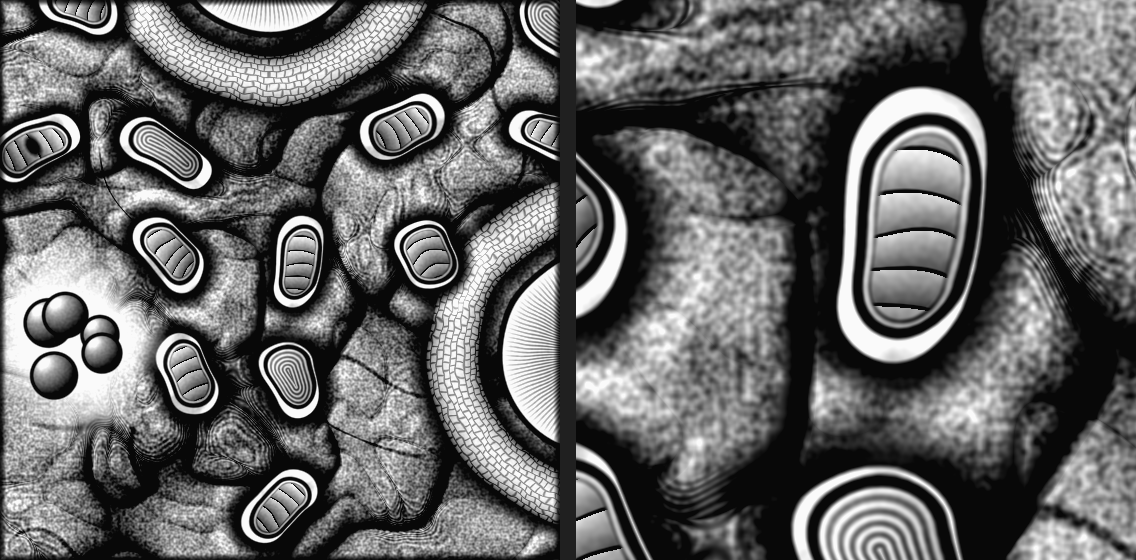
Left: the whole. Right: its middle third, enlarged.
This texture is drawn by a three.js fragment shader. Its source:

```glsl
varying vec2 vUv;

#define FOLD_SCALE 4.6
#define GRAIN 0.26
#define CELL_SPACING 0.215
#define CELL_SHARE 0.92
#define BAND_RADIUS 0.27
#define BAND_WIDTH 0.045
#define CLUSTER vec2(0.125, 0.38)
#define TOP_BAND vec2(0.48, 1.13)
#define SIDE_BAND vec2(1.08, 0.37)
#define CONTRAST 1.2
#define SOFT 0.002

float hash(vec2 p) {
  return fract(sin(dot(p, vec2(127.1, 311.7))) * 43758.5);
}

vec2 spin(vec2 p, float a) {
  return vec2(cos(a) * p.x - sin(a) * p.y, sin(a) * p.x + cos(a) * p.y);
}

float corner(vec2 cell, vec2 offset) {
  float a = 6.2832 * hash(cell);
  return dot(vec2(cos(a), sin(a)), offset);
}

float gnoise(vec2 p) {
  vec2 i = floor(p), f = fract(p), u = f * f * (3.0 - 2.0 * f), e = vec2(1.0, 0.0);
  return mix(mix(corner(i, f), corner(i + e, f - e), u.x),
             mix(corner(i + e.yx, f - e.yx), corner(i + 1.0, f - 1.0), u.x), u.y);
}

float inside(float d) { return 1.0 - smoothstep(-SOFT, SOFT, d); }
float stroke(float d, float w) { return 1.0 - smoothstep(w, w + 2.0 * SOFT, abs(d)); }

vec2 warp(vec2 p) {
  return p + 0.07 * vec2(gnoise(p * 5.0 + 3.0), gnoise(p * 5.0 + 17.0));
}

// Swollen folds that meet in dark creases
float foldHeight(vec2 p) {
  vec2 w = warp(p);
  float fold = abs(gnoise(w * FOLD_SCALE + 7.3));
  float small = abs(gnoise(w * 10.0 + 2.1));
  return fold / (fold + 0.09) + 0.3 * small / (small + 0.12) + 0.15 * gnoise(w * 26.0);
}

float tissue(vec2 p) {
  float h = foldHeight(p);
  float relief = h - foldHeight(p + vec2(-0.007, 0.007));
  float tone = -0.14 + 0.74 * h + 1.1 * relief;
  float hatch = sin(h * 75.0 + 5.0 * gnoise(p * 30.0));
  tone += 0.13 * hatch * smoothstep(-0.1, 0.25, gnoise(p * 6.0 + 31.0));
  float scratch = stroke(gnoise(warp(p) * 3.5 + 40.0) / 3.5, 0.0004);
  return tone - 0.4 * scratch * smoothstep(0.0, 0.1, gnoise(p * 4.0 + 60.0));
}

// Scaly tube around a radially brushed dome
float band(vec2 p, vec2 centre, float tone) {
  vec2 q = p - centre;
  float r = length(q) + 0.012 * gnoise(p * 7.0), a = atan(q.x, q.y);
  float t = (r - BAND_RADIUS) / BAND_WIDTH, d = (abs(t) - 1.0) * BAND_WIDTH;
  tone *= mix(0.12, 1.0, smoothstep(0.0, 0.045, d));
  vec2 g = vec2(a * BAND_RADIUS, r) / vec2(0.014, 0.011) + 0.6 * gnoise(p * 45.0);
  g.x += 0.5 * mod(floor(g.y), 2.0);
  vec2 f = abs(fract(g) - 0.5);
  float tube = 0.15 + 0.75 * sqrt(max(1.0 - t * t, 0.0)) - 0.35 * smoothstep(0.3, 0.5, max(f.x, f.y));
  tone = mix(tone, tube, inside(d));
  float domeEdge = r - BAND_RADIUS + 0.083;
  float brush = sin(a * 130.0 + 3.0 * gnoise(p * 25.0));
  float dome = 0.95 - 0.3 * smoothstep(0.0, 0.09, -domeEdge) + 0.2 * brush * smoothstep(0.0, 0.03, -domeEdge);
  return mix(mix(tone, dome, inside(domeEdge)), 0.04, stroke(domeEdge, 0.003));
}

// Tapered capsule lying along y
float capsule(vec2 q, float halfLength, float r, float taper) {
  q.y -= clamp(q.y, -halfLength, halfLength) * 1.0;
  return length(q) - r * (1.0 + taper);
}

// Striped or ringed body in a white shell with a dark halo
float cells(vec2 p, float tone) {
  vec2 home = floor(p / CELL_SPACING), w = p + 0.012 * vec2(gnoise(p * 12.0), gnoise(p * 12.0 + 9.0));
  for (int j = -1; j <= 1; j++) for (int i = -1; i <= 1; i++) {
    vec2 id = home + vec2(float(i), float(j));
    float kind = hash(id + 5.7), size = hash(id + 2.3);
    vec2 c = (id + 0.5 + 0.36 * (vec2(hash(id + 11.0), hash(id + 23.0)) - 0.5)) * CELL_SPACING;
    float room = min(min(length(c - TOP_BAND), length(c - SIDE_BAND)) - 0.355, length(c - CLUSTER) - 0.19);
    if (hash(id + 37.0) > CELL_SHARE || room < 0.0) continue;
    vec2 q = spin(w - c, (hash(id + 41.0) - 0.5) * 2.6);
    float r = mix(0.038, 0.053, size), halfLength = 0.045 * (1.0 - size) + 0.012;
    float taper = clamp(q.y / (halfLength + r), -1.0, 1.0) * (kind - 0.5) * 0.5;
    float shell = capsule(q, halfLength, r, taper);
    vec2 b = q - vec2(0.003, 0.009 * (kind - 0.5) * 2.0);
    float body = capsule(b, halfLength * 0.75, r - 0.011, taper);
    tone *= mix(0.05, 1.0, smoothstep(0.0, 0.032, shell));
    tone += 0.16 * exp(-pow((shell - 0.04) / 0.012, 2.0));
    tone = mix(tone, 0.99 - 0.25 * smoothstep(0.0, 0.4, gnoise(p * 20.0)), inside(shell));
    // Curved plates, then rings, then a dark pupil for a few
    float s = fract((b.y + 5.0 * b.x * b.x) / 0.023 + 0.5 * gnoise(p * 18.0));
    float plates = mix(0.38, 0.76, s) - 0.45 * (1.0 - smoothstep(0.04, 0.13, s));
    float rings = 0.55 + 0.22 * sin(body * 850.0 + 2.0 * gnoise(p * 30.0));
    float core = mix(plates, rings, max(step(0.68, kind), smoothstep(-0.012, -0.007, body)));
    core += 2.5 * (b.y - b.x) - 0.1 * smoothstep(-0.008, 0.0, body);
    float pupil = 1.0 - smoothstep(0.4, 1.0, length(b / vec2(0.024, 0.016)));
    core = mix(core, 0.03, pupil * step(kind, 0.16));
    tone = mix(tone, core, inside(body));
    tone = mix(tone, 0.05, max(stroke(body, 0.0012), stroke(shell, 0.0012)));
  }
  return tone;
}

// Glossy balls joined in a pale clearing
float cluster(vec2 p, float tone) {
  float reach = length(p - CLUSTER) + 0.06 * gnoise(p * 8.0);
  tone = mix(tone, 0.96, 1.0 - smoothstep(0.09, 0.18, reach));
  for (int i = 0; i < 5; i++) {
    float k = float(i), r = 0.031 + 0.014 * hash(vec2(k, 3.0));
    vec2 n = (p - CLUSTER - 0.058 * spin(vec2(1.0, 0.0), k * 1.9 + 0.4)) / r;
    float z = sqrt(max(1.0 - dot(n, n), 0.0));
    float lit = max(dot(vec3(n, z), vec3(-0.45, 0.55, 0.7)), 0.0);
    float d = (length(n) - 1.0) * r;
    tone = mix(tone, 0.08 + 0.6 * lit + 0.4 * pow(lit, 12.0), inside(d));
    tone = mix(tone, 0.04, stroke(d, 0.001));
  }
  return tone;
}

void main() {
  vec2 p = vUv;
  float tone = tissue(p);
  float stipple = gnoise(p * 210.0) + 0.7 * gnoise(p * 120.0 + 8.0);
  tone += GRAIN * stipple * smoothstep(0.0, 0.3, tone);
  tone = band(p, TOP_BAND, tone);
  tone = band(p, SIDE_BAND, tone);
  tone = cluster(p, cells(p, tone));
  tone += 0.05 * stipple;
  // Dark frame along the canvas edge
  vec2 edge = min(p, 1.0 - p);
  tone *= mix(0.25, 1.0, smoothstep(0.0, 0.014, min(edge.x, edge.y)));
  gl_FragColor = vec4(vec3(clamp((tone - 0.5) * CONTRAST + 0.5, 0.03, 0.98)), 1.0);
}
```
